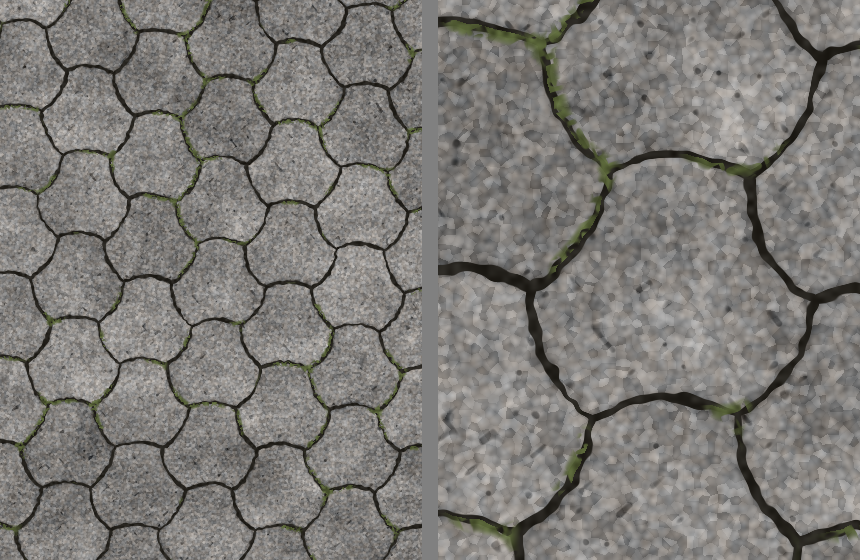
Left: the whole. Right: its middle third, enlarged.
Reproduce this texture procedurally as a WebGL 1 fragment shader.

```glsl
precision highp float;
uniform vec2 u_resolution;

const float TILES_DOWN = 6.857;
const float COLUMN_STEP = 0.866;
const float BULGE = 0.072;
const vec3 STONE_TINT = vec3(1.02, 1.0, 0.98);
const vec3 SOIL = vec3(0.13, 0.12, 0.10);
const vec3 MOSS_DARK = vec3(0.24, 0.27, 0.14);
const vec3 MOSS_LIGHT = vec3(0.42, 0.48, 0.27);

float hash(vec2 p) {
  return fract(sin(dot(p, vec2(127.1, 311.7))) * 43758.5453);
}

float noise(vec2 p) {
  vec2 i = floor(p);
  vec2 f = fract(p);
  f = f * f * (3.0 - 2.0 * f);
  float low = mix(hash(i), hash(i + vec2(1.0, 0.0)), f.x);
  float high = mix(hash(i + vec2(0.0, 1.0)), hash(i + 1.0), f.x);
  return mix(low, high, f.y);
}

vec2 rotate(vec2 p, float angle) {
  return mat2(cos(angle), sin(angle), -sin(angle), cos(angle)) * p;
}

// Random tone of the nearest scattered grain, darker toward its rim
float pebble(vec2 p) {
  vec2 best = vec2(9.0, 0.0);
  for (int k = 0; k < 9; k++) {
    float row = floor((float(k) + 0.5) / 3.0);
    vec2 cell = floor(p) + vec2(float(k) - 3.0 * row, row) - 1.0;
    float d = length(p - cell - vec2(hash(cell), hash(cell + 57.0)));
    if (d < best.x) best = vec2(d, hash(cell + 113.0));
  }
  return best.y - 0.5 * best.x;
}

// Column and row of a point on the slightly skewed, tapering lattice
vec2 toLattice(vec2 p) {
  vec2 cell = vec2(0.0);
  for (int i = 0; i < 5; i++) {
    cell.y = (p.y - 1.49 - 0.0485 * cell.x) / (1.0 - 0.0089 * cell.x);
    cell.x = (p.x - 2.775 + 0.05 * cell.y) / (0.848 + 0.0054 * cell.y);
  }
  return cell;
}

// Hexagon whose edges alternately bow outward and inward
float paverDistance(vec2 p, float bulge) {
  float d = -1.0;
  for (int i = 0; i < 3; i++) {
    vec2 q = rotate(p, -float(i) * 2.094395);
    float bow = bulge * max(1.0 - 12.0 * q.x * q.x, -1.0);
    d = max(d, abs(q.y + bow) - 0.5);
  }
  return d;
}

// Nearest paver: xy = local position, z = edge distance, w = random id
vec4 findPaver(vec2 cell) {
  vec4 best = vec4(0.0, 0.0, 10.0, 0.0);
  for (int i = -1; i <= 1; i++) {
    float column = floor(cell.x + 0.5) + float(i);
    float shift = 0.5 * mod(column, 2.0);
    for (int j = -1; j <= 1; j++) {
      float row = floor(cell.y - shift + 0.5) + float(j);
      vec2 local = (cell - vec2(column, row + shift)) * vec2(COLUMN_STEP, 1.0);
      float d = paverDistance(local, BULGE);
      if (d < best.z) best = vec4(local, d, hash(vec2(column, row) + 31.0));
    }
  }
  return best;
}

// Pebbled aggregate with broad stains, dark pits and dirty rims
vec3 stoneColor(vec2 p, float id, float inset) {
  float tone = 0.50 + 0.05 * (id - 0.5);
  tone += 0.16 * (pebble(p * 29.0) - 0.25);
  tone += 0.15 * (noise(rotate(p, 0.5) * 43.0) - 0.5);
  tone += 0.07 * (noise(rotate(p, 0.9) * 11.0 + 3.0) - 0.5);
  tone += 0.10 * (noise(rotate(p, 0.3) * 4.3 + id * 9.0) - 0.5);
  tone += 0.11 * (noise(p * 1.9 + id * 7.0) - 0.5);
  tone += 0.10 * (noise(p * 0.7 + 15.0) - 0.5);
  tone -= 0.20 * smoothstep(0.87, 0.96, noise(rotate(p, 0.7) * 17.0 + 50.0));
  tone -= 0.09 * (1.0 - smoothstep(0.01, 0.05, inset));
  float warmth = 0.03 * (noise(p * 30.0 + 80.0) - 0.5);
  return tone * STONE_TINT + vec3(warmth, 0.0, -warmth);
}

// Ragged tufts at some of the corners
float mossCover(vec2 p, float inset, float corner) {
  float growth = corner * smoothstep(0.52, 0.68, noise(p * 3.1 + 40.0));
  float blades = max(noise(rotate(p, 0.4) * vec2(46.0, 20.0)),
                     noise(rotate(p, 1.9) * vec2(46.0, 20.0) + 4.0));
  float near = 1.0 - smoothstep(0.2, 1.0, inset / (0.01 + 0.09 * growth));
  return growth * near * smoothstep(0.45, 0.65, blades);
}

void main() {
  float pixel = TILES_DOWN / u_resolution.y;
  vec2 p = vec2(gl_FragCoord.x, u_resolution.y - gl_FragCoord.y) * pixel;
  // Uneven laying and chipped edges
  vec2 wobble = vec2(noise(p * 3.0), noise(p * 3.0 + 60.0)) - 0.5;
  vec2 chips = vec2(noise(p * 19.0), noise(p * 19.0 + 25.0)) - 0.5;
  vec4 paver = findPaver(toLattice(p + 0.035 * wobble + 0.024 * chips));
  float inset = -paver.z;
  float corner = smoothstep(0.47, 0.55, length(paver.xy));
  // Joint, stone and growth layers
  float halfJoint = 0.003 + 0.016 * noise(p * 4.0 + 12.0)
                  + 0.010 * noise(p * 22.0 + 33.0) + 0.005 * corner;
  float stone = smoothstep(halfJoint - pixel * 0.6, halfJoint + pixel * 0.7, inset);
  vec3 soil = SOIL + 0.10 * (noise(p * 35.0 + 5.0) - 0.4);
  vec3 color = mix(soil, stoneColor(p, paver.w, inset), stone);
  vec3 moss = mix(MOSS_DARK, MOSS_LIGHT, noise(p * 38.0 + 70.0));
  color = mix(color, moss, 0.9 * mossCover(p, inset, corner));
  gl_FragColor = vec4(clamp(color, 0.0, 1.0), 1.0);
}
```
